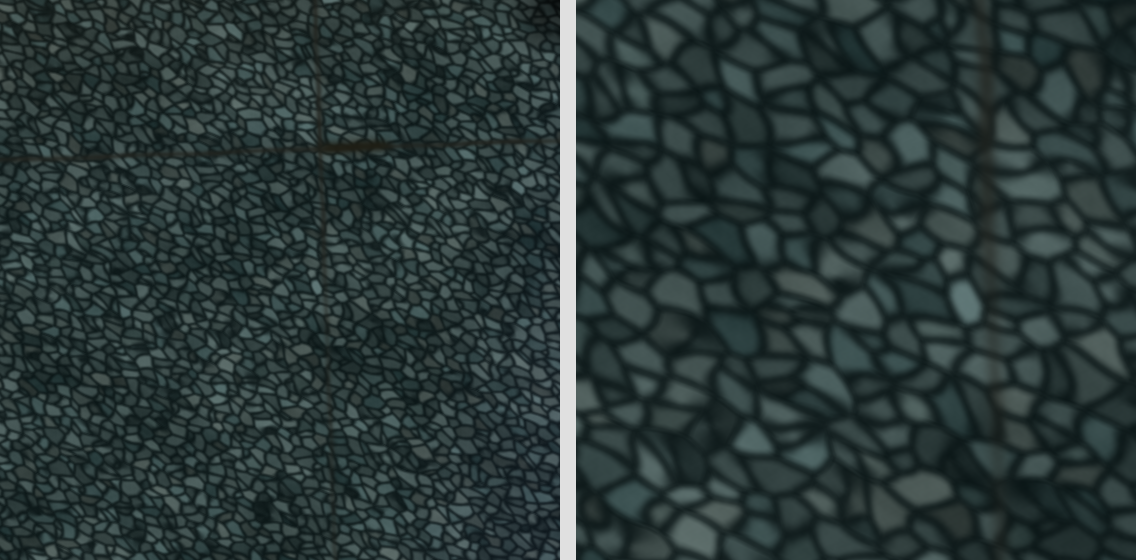
Left: the whole. Right: its middle third, enlarged.
Give the GLSL for this texture, as a Shadertoy shader.

```glsl
const float STONES_ACROSS = 49.0;
const float GRAIN_ANGLE = -0.5;              // stones lean down to the right
const vec2  GRAIN_SCALE = vec2(0.80, 1.24);  // along and across the lean
const float JITTER = 0.95;
const float SIZE_SPREAD = 0.36;
const float EDGE_SOFTNESS = 0.50;
const float BLUR = 0.0017;
const float MOTTLE = 0.012;

const vec3 GAP_COLOR   = vec3(0.050, 0.094, 0.096);
const vec3 DARK_STONE  = vec3(0.142, 0.196, 0.194);
const vec3 LIGHT_STONE = vec3(0.335, 0.408, 0.402);
const vec3 TEAL_TINT   = vec3(-0.014, 0.008, 0.012);
const vec3 WARM_TINT   = vec3(0.018, 0.002, -0.006);
const vec3 JOINT_COLOR = vec3(0.135, 0.142, 0.122);
const vec3 STAIN_COLOR = vec3(0.120, 0.115, 0.075);

const vec2  CROSSING = vec2(0.572, 0.734);
const float ROW_SLOPE = 0.036;
const float COLUMN_SLOPE = -0.036;
const float JOINT_WIDTH = 0.0055;

vec3 hash3(vec2 cell) {
    vec3 q = fract(cell.xyx * vec3(0.1031, 0.1030, 0.0973));
    q += dot(q, q.yxz + 33.33);
    return fract((q.xxy + q.yzz) * q.zyx);
}

mat2 rotation(float angle) {
    float c = cos(angle), s = sin(angle);
    return mat2(c, s, -s, c);
}

// Rotated, layered sines, roughly -1 to 1
float waves(vec2 p) {
    float sum = 0.0, amplitude = 0.5;
    for (int i = 0; i < 4; i++) {
        sum += amplitude * sin(p.x + 1.3 * sin(p.y)) * cos(p.y + float(i));
        p = rotation(1.1) * p * 1.8 + 2.7;
        amplitude *= 0.65;
    }
    return sum;
}

// Weighted cellular noise: x is the distance to the gap, yz identify the stone
vec3 stones(vec2 p) {
    vec2 base = floor(p), owner = base;
    float nearest = 9.0, second = 9.0;
    for (int y = -2; y <= 2; y++) {
        for (int x = -2; x <= 2; x++) {
            vec2 cell = base + vec2(x, y);
            vec3 h = hash3(cell);
            vec2 offset = cell + 0.5 + JITTER * (h.xy - 0.5) - p;
            float d = length(offset) - SIZE_SPREAD * (h.z - 0.5);
            if (d < nearest) {
                second = nearest;
                nearest = d;
                owner = cell;
            } else {
                second = min(second, d);
            }
        }
    }
    return vec3(second - nearest, owner);
}

// Stones with their tone and hue, on a leaning, slightly warped grid
vec3 gravel(vec2 uv, float patches) {
    vec2 p = rotation(-GRAIN_ANGLE) * uv * GRAIN_SCALE * STONES_ACROSS + 80.0;
    p += 0.16 * sin(p.yx * vec2(2.3, 1.9) + 2.0 * sin(p * 0.7));
    vec3 stone = stones(p);
    vec3 pick = hash3(stone.yz + 19.0);
    float body = smoothstep(-0.06, EDGE_SOFTNESS, stone.x);
    float tone = mix(0.12, 0.9, pick.x) + 0.3 * patches;
    vec3 color = mix(DARK_STONE, LIGHT_STONE, clamp(tone, 0.0, 1.1));
    color += TEAL_TINT * smoothstep(0.5, 1.0, pick.y);
    color += WARM_TINT * smoothstep(0.65, 1.0, pick.z);
    color += 0.08 * smoothstep(0.975, 1.0, pick.y);
    return mix(GAP_COLOR, color, body);
}

float joint(float offset, float width) {
    return exp(-offset * offset / (width * width));
}

void mainImage(out vec4 fragColor, in vec2 fragCoord) {
    vec2 uv = fragCoord / iResolution.xy;

    // Softened gravel: mean of four taps
    float patches = waves(uv * 11.0 + 3.0);
    vec3 color = vec3(0.0);
    for (int i = 0; i < 4; i++) {
        float turn = 1.5708 * float(i) + 0.4;
        color += 0.25 * gravel(uv + BLUR * vec2(cos(turn), sin(turn)), patches);
    }
    color += MOTTLE * (waves(uv * 190.0) + patches);

    // Broad casts: warm upper left, blue lower right, dark upper right corner
    color += 0.012 * vec3(1.0, 0.0, -0.6) * smoothstep(0.6, 1.0, uv.y - 0.2 * uv.x);
    color += 0.016 * vec3(0.1, -0.3, 1.0) * smoothstep(0.6, 1.0, uv.x - 0.3 * uv.y);
    color *= 1.0 - 0.6 * smoothstep(0.12, 0.0, length(uv - 1.0));

    // Joints between the slabs
    vec2 q = uv - CROSSING;
    float wobble = 0.0018 * waves(uv * 30.0);
    float rowOffset = q.y - ROW_SLOPE * q.x + wobble;
    float columnOffset = q.x - COLUMN_SLOPE * q.y + wobble;
    float wear = 0.8 + 0.3 * waves(uv * 24.0);
    float row = 0.85 * wear * joint(rowOffset, JOINT_WIDTH);
    float column = wear * joint(columnOffset, JOINT_WIDTH);
    column *= mix(0.5, 0.8, smoothstep(0.45, 0.62, uv.y));
    color = mix(color, JOINT_COLOR, clamp(max(row, column), 0.0, 1.0));

    // Stain by the crossing
    float stainSpan = smoothstep(-0.02, 0.02, q.x) * smoothstep(0.14, 0.10, q.x);
    float stain = stainSpan * joint(rowOffset - 0.002, 0.011);
    color = mix(color, STAIN_COLOR, 0.85 * stain);

    fragColor = vec4(clamp(color, 0.0, 1.0), 1.0);
}
```
